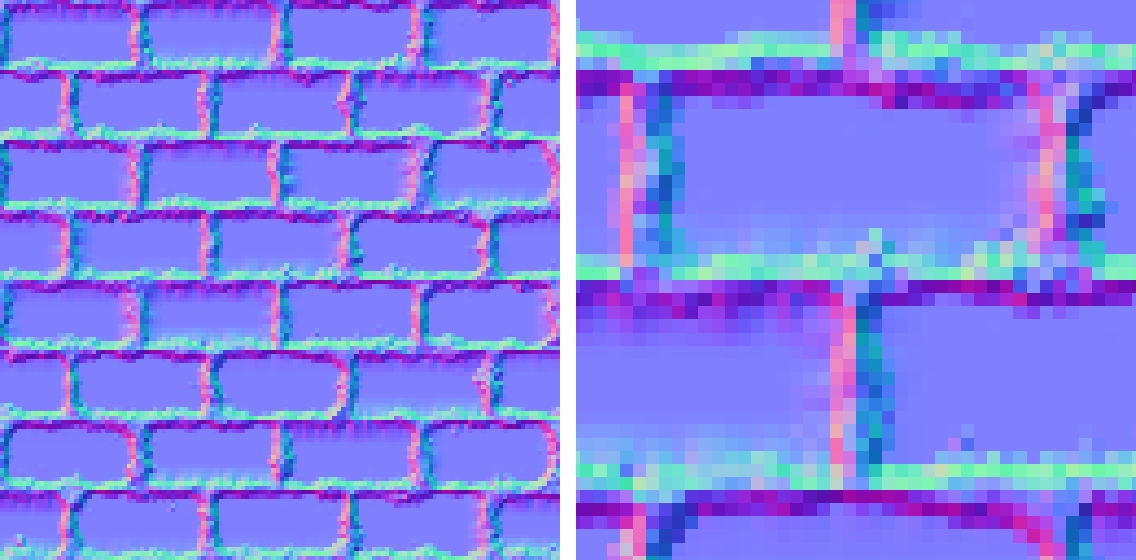
Left, the full canvas; right, a detail of the centre.
A WebGL 1 fragment shader for this texture map:

```glsl
precision highp float;
// Tangent-space normal map of a worn brick wall in running bond, on a coarse texel grid.

uniform vec2 u_resolution;

const float TEXELS = 128.0;             // texels along one side of the canvas
const vec2 BRICKS = vec2(4.0, 8.0);     // bricks across, courses up
const vec2 CELL = TEXELS / BRICKS;      // brick plus joint, in texels
const float RELIEF = 3.5;               // brick height above the deepest mortar, in texels

vec2 hash2(vec2 p) {
  vec3 q = fract(p.xyx * vec3(0.1031, 0.1030, 0.0973));
  q += dot(q, q.yzx + 33.33);
  return fract((q.xx + q.yz) * q.zy);
}

float cornerGradient(vec2 cell, vec2 offset, vec2 period, float seed) {
  float angle = 6.2832 * hash2(mod(cell, period) + seed).x;
  return dot(vec2(cos(angle), sin(angle)), offset);
}

// Gradient noise that wraps after period cells
float wrapNoise(vec2 uv, vec2 period, float seed) {
  vec2 p = uv * period;
  vec2 i = floor(p);
  vec2 f = p - i;
  vec2 w = f * f * f * (f * (f * 6.0 - 15.0) + 10.0);
  vec2 e = vec2(1.0, 0.0);
  float low = mix(cornerGradient(i, f, period, seed),
                  cornerGradient(i + e.xy, f - e.xy, period, seed), w.x);
  float high = mix(cornerGradient(i + e.yx, f - e.yx, period, seed),
                   cornerGradient(i + e.xx, f - e.xx, period, seed), w.x);
  return mix(low, high, w.y);
}

float roundedBox(vec2 p, vec2 halfSize, float radius) {
  vec2 q = abs(p) - halfSize + radius;
  return length(max(q, 0.0)) + min(max(q.x, q.y), 0.0) - radius;
}

// Soft, streaky rounding that fades inward from a few sides of a brick
float sideWear(vec2 uv, vec2 local, vec2 halfSize, vec2 id) {
  vec4 inset = max(vec4(halfSize + local, halfSize - local), 0.0);
  vec4 amount = vec4(hash2(id + 31.7), hash2(id + 57.3));
  amount = smoothstep(vec4(0.65, 0.5, 0.65, 0.45), vec4(0.95), amount);
  float streakX = 1.0 + 1.2 * wrapNoise(uv, vec2(56.0, 16.0), 5.0);
  float streakY = 1.0 + 1.2 * wrapNoise(uv, vec2(16.0, 56.0), 9.0);
  vec4 fade = max(1.0 - inset / 5.0, 0.0);
  vec4 wear = amount * fade * fade;
  return dot(wear, vec4(streakY, streakX, streakY, streakX));
}

// Wall height in texels
float wallHeight(vec2 uv) {
  vec2 grid = uv * BRICKS;
  grid.x += 0.5 * mod(floor(grid.y) + 1.0, 2.0);
  vec2 id = mod(floor(grid), BRICKS);
  vec2 shape = hash2(id + 11.3);
  vec2 local = (fract(grid) - 0.5) * CELL + (hash2(id + 23.9) - 0.5) * 0.5;
  vec2 halfSize = 0.5 * CELL - vec2(0.7, 0.6) - 0.3 * shape;

  // Ragged outline, rougher in patches
  float patchNoise = wrapNoise(uv, vec2(14.0), 4.0);
  float rough = smoothstep(-0.3, 0.4, patchNoise);
  float coarse = wrapNoise(uv, vec2(26.0), 1.0);
  float fine = wrapNoise(uv, vec2(64.0), 2.0);
  float d = roundedBox(local, halfSize, mix(1.5, 6.0, shape.x * shape.x));
  d += 1.3 * coarse + mix(0.4, 1.7, rough) * fine + 0.8 * patchNoise;
  float brick = 1.0 - smoothstep(mix(-1.1, -1.9, rough), 0.5, d);

  // Rounded sides, and chips close to the outline
  float wear = 1.7 * sideWear(uv, local, halfSize, id);
  float chip = smoothstep(0.3, 0.6, wrapNoise(uv, vec2(40.0), 3.0));
  chip *= smoothstep(-4.0, -1.5, d) * rough;
  float top = RELIEF - wear - 1.5 * chip;

  // Joints are filled unevenly
  float fill = smoothstep(-0.35, 0.45, wrapNoise(uv, vec2(20.0), 6.0));
  float mortar = 1.3 * fill + 0.9 * fine;
  return mix(mortar, top, brick);
}

// Slope over one texel; green points down the canvas
vec3 wallNormal(vec2 uv) {
  vec2 e = vec2(0.5 / TEXELS, 0.0);
  float slopeX = wallHeight(uv + e.xy) - wallHeight(uv - e.xy);
  float slopeY = wallHeight(uv + e.yx) - wallHeight(uv - e.yx);
  return normalize(vec3(-slopeX, slopeY, 1.0));
}

void main() {
  vec2 uv = gl_FragCoord.xy / u_resolution;
  vec2 texelCentre = (floor(uv * TEXELS) + 0.5) / TEXELS;
  vec3 normal = wallNormal(texelCentre);
  gl_FragColor = vec4(normal * 0.5 + 0.5, 1.0);
}
```
